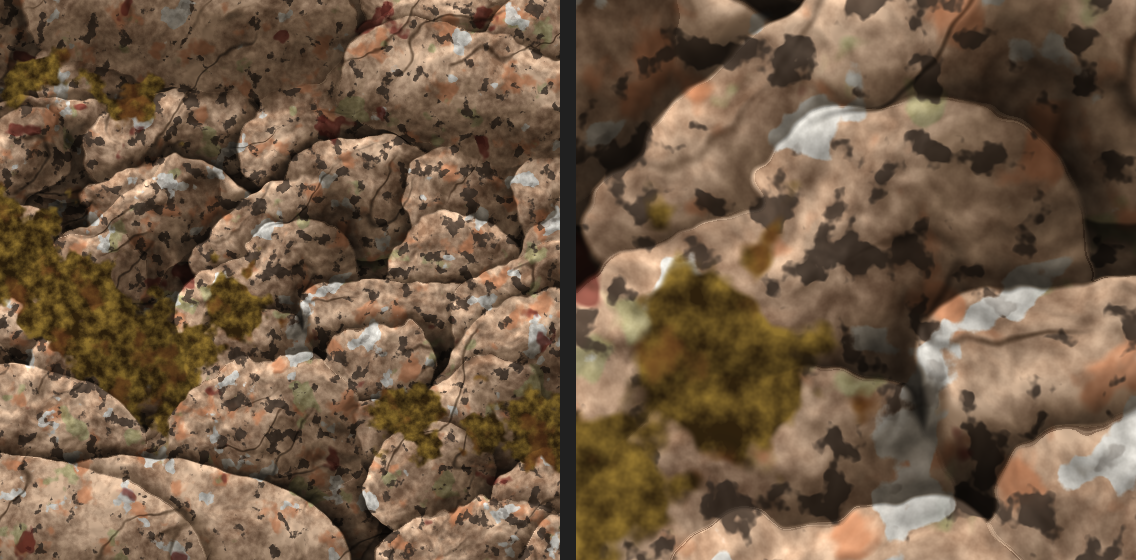
Left: the whole. Right: its middle third, enlarged.
Write a WebGL 2 fragment shader that draws this texture.

```glsl
#version 300 es
precision highp float;
uniform vec2 u_resolution;
out vec4 fragColor;

struct Surface { float light; float seed; float calm; float moss; };

vec2 hash2(vec2 p) {
  vec3 q = fract(p.xyx * vec3(0.1031, 0.1030, 0.0973));
  q += dot(q, q.yzx + 33.33);
  return fract((q.xx + q.yz) * q.zy);
}

float gradDot(vec2 cell, vec2 offset) {
  float a = 6.2832 * hash2(cell).x;
  return dot(vec2(cos(a), sin(a)), offset);
}

float gradientNoise(vec2 p) {
  vec2 i = floor(p), f = fract(p);
  vec2 w = f * f * f * (f * (f * 6.0 - 15.0) + 10.0);
  vec2 e = vec2(1.0, 0.0);
  float low = mix(gradDot(i, f), gradDot(i + e, f - e), w.x);
  float high = mix(gradDot(i + e.yx, f - e.yx), gradDot(i + 1.0, f - 1.0), w.x);
  return mix(low, high, w.y);
}

float fbm(vec2 p) {
  float sum = 0.0, amp = 1.0;
  for (int i = 0; i < 4; i++) {
    sum += amp * gradientNoise(p);
    p = mat2(1.6, 1.2, -1.2, 1.6) * p + 17.3;
    amp *= 0.5;
  }
  return sum;
}

float segmentDist(vec2 p, vec2 a, vec2 b) {
  vec2 ab = b - a;
  return length(p - a - ab * clamp(dot(p - a, ab) / dot(ab, ab), 0.0, 1.0));
}

// Covers the surface with one rounded stone and darkens the gap around it
Surface addBoulder(Surface s, vec2 p, vec2 centre, vec2 size, float tilt, float seed, float calm) {
  float c = cos(tilt), k = sin(tilt);
  vec2 q = mat2(c, -k, k, c) * (p - centre) / size;
  float r = pow(dot(pow(abs(q), vec2(2.5)), vec2(1.0)), 0.4);
  float d = (r - 1.0) * size.y;
  float cover = 1.0 - smoothstep(-0.002, 0.002, d);
  float gap = mix(0.45, 0.9, fract(seed * 3.7));
  s.light *= mix(gap, 1.0, smoothstep(0.0, 0.03, d));
  float lit = mix(0.5, 1.04, smoothstep(-0.55, 0.7, q.y - 0.3 * q.x));
  lit += 0.12 * smoothstep(-0.025, -0.004, d) * smoothstep(0.2, 0.8, q.y);
  s.light = mix(s.light, lit, cover);
  s.seed = mix(s.seed, seed, cover);
  s.calm = mix(s.calm, calm, cover);
  s.moss *= 1.0 - cover;
  return s;
}

Surface addRows(Surface s, vec2 p) {
  for (int row = 0; row < 10; row++) {
    float fr = float(row);
    float shift = hash2(vec2(fr, 7.0)).x;
    float column = floor(p.x / 0.27 + shift);
    for (int j = -1; j <= 1; j++) {
      vec2 id = vec2(column + float(j) + 40.0, fr + 3.0);
      vec2 a = hash2(id), b = hash2(id + 71.0);
      vec2 centre = vec2((id.x - 39.5 - shift) * 0.27, 0.98 - 0.11 * fr) + (a - 0.5) * vec2(0.13, 0.08);
      vec2 size = vec2(0.11, 0.075) + b * vec2(0.08, 0.05);
      s = addBoulder(s, p, centre, size, 0.28 + (a.y - 0.5) * 0.9, b.x, 0.25 * b.y);
    }
  }
  return s;
}

float mossCover(vec2 p, float rough) {
  float d = segmentDist(p, vec2(0.0, 0.58), vec2(0.27, 0.33)) - 0.085;
  d = min(d, segmentDist(p, vec2(0.2, 0.24), vec2(0.42, 0.47)) - 0.05);
  d = min(d, segmentDist(p, vec2(0.72, 0.26), vec2(1.0, 0.23)) - 0.04);
  d = min(d, segmentDist(p, vec2(0.02, 0.88), vec2(0.25, 0.81)) - 0.015);
  return 1.0 - smoothstep(-0.012, 0.012, d + 0.11 * rough);
}

vec3 stoneColour(vec2 p, float seed, float calm) {
  vec2 q = p + 3.0 * floor(seed * 8.0);
  float grain = fbm(p * 75.0);
  float tone = 0.52 + 0.75 * fbm(q * 13.0) + 0.5 * grain + 0.2 * calm;
  vec3 col = mix(vec3(0.46, 0.35, 0.27), vec3(0.79, 0.67, 0.56), clamp(tone, 0.0, 1.0));
  col = mix(col, vec3(0.68, 0.43, 0.29), 0.65 * smoothstep(0.22, 0.5, fbm(p * 17.0 + 31.0)));
  // Lichen crusts: green, pale grey, then black
  float green = smoothstep(0.38, 0.5, fbm(p * 12.0 + 52.0));
  col = mix(col, vec3(0.56, 0.55, 0.39) + 0.12 * grain, 0.75 * green);
  float pale = smoothstep(0.36, 0.44, fbm(p * 14.0 + 83.0) + 0.08 * grain);
  col = mix(col, vec3(0.69, 0.69, 0.67) + 0.14 * grain, 0.88 * pale);
  float black = smoothstep(0.15, 0.34, fbm(p * 34.0 + 12.0) + 0.3 * gradientNoise(p * 9.0) - 0.22 * calm);
  col = mix(col, vec3(0.22, 0.18, 0.15), 0.82 * black * (1.0 - 0.7 * pale));
  float rust = smoothstep(0.5, 0.62, fbm(p * 11.0 + 120.0));
  return mix(col, vec3(0.36, 0.13, 0.11), 0.7 * rust);
}

vec3 mossColour(vec2 p) {
  float tuft = 0.45 + 0.9 * fbm(p * 48.0 + 9.0) + 0.45 * fbm(p * 13.0);
  vec3 col = mix(vec3(0.17, 0.12, 0.05), vec3(0.54, 0.43, 0.18), clamp(tuft, 0.0, 1.0));
  return mix(col, vec3(0.38, 0.21, 0.11), 0.6 * smoothstep(0.1, 0.45, fbm(p * 15.0 + 64.0)));
}

void main() {
  vec2 p = gl_FragCoord.xy / u_resolution;
  vec2 warp = vec2(fbm(p * 8.0), fbm(p * 8.0 + 41.0));
  vec2 bent = p + 0.03 * warp;
  vec2 soft = p + 0.012 * warp;

  // Back slabs, rubble, moss, then the smooth front stones
  Surface s = addRows(Surface(0.5, 0.3, 0.0, 0.0), bent);
  s = addBoulder(s, bent, vec2(0.33, 1.0), vec2(0.3, 0.16), -0.15, 0.62, 0.8);
  s = addBoulder(s, bent, vec2(0.84, 0.83), vec2(0.24, 0.11), -0.25, 0.4, 0.5);
  s.moss = mossCover(p, fbm(p * 13.0 + 5.0));
  s = addBoulder(s, bent, vec2(0.47, 0.22), vec2(0.17, 0.14), 0.2, 0.8, 0.1);
  s = addBoulder(s, soft, vec2(0.07, 0.2), vec2(0.19, 0.14), -0.25, 0.1, 0.2);
  s = addBoulder(s, soft, vec2(0.33, 0.0), vec2(0.3, 0.17), -0.2, 0.55, 0.8);
  s = addBoulder(s, soft, vec2(0.06, 0.01), vec2(0.31, 0.17), -0.2, 0.9, 1.0);

  // Relief lit from above, and slanting cracks
  float relief = fbm(bent * 16.0) - fbm(bent * 16.0 + vec2(-0.05, 0.16));
  float light = s.light * (1.0 + 0.75 * relief * (1.0 - 0.6 * s.calm));
  vec2 along = mat2(0.8, 0.6, 0.6, -0.8) * bent;
  float crack = 1.0 - smoothstep(0.0, 0.035, abs(gradientNoise(along * vec2(4.0, 11.0))));
  light *= 1.0 - 0.45 * crack * smoothstep(-0.1, 0.25, gradientNoise(p * 7.0 + 23.0));

  vec3 stone = stoneColour(p + 0.006 * warp, s.seed, s.calm);
  stone *= mix(vec3(1.0, 0.93, 0.84), vec3(1.0), smoothstep(0.4, 0.95, light)) * light;
  vec3 moss = mossColour(p) * mix(0.75, 1.05, clamp(light, 0.0, 1.0));
  fragColor = vec4(clamp(mix(stone, moss, s.moss), 0.0, 1.0), 1.0);
}
```
